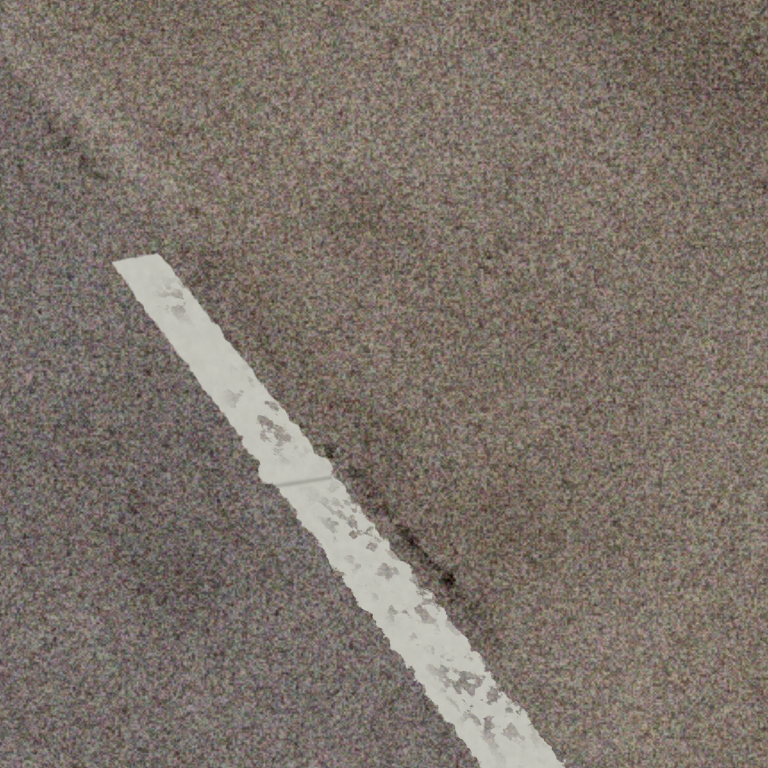
Reproduce this texture procedurally as a three.js fragment shader.

```glsl
// Weathered asphalt crossed by a worn, pale painted stripe.
// Layered value noise gives the grain; soft blots and segments give stains and
// seams; the stripe is a tapered band with rough edges and chipped flecks.
varying vec2 vUv;

float hash(vec2 p) {
  vec3 q = fract(p.xyx * 0.1031);
  q += dot(q, q.yzx + 33.33);
  return fract((q.x + q.y) * q.z);
}

float noise(vec2 p) {
  vec2 i = floor(p), f = fract(p);
  f = f * f * (3.0 - 2.0 * f);
  return mix(mix(hash(i), hash(i + vec2(1, 0)), f.x),
             mix(hash(i + vec2(0, 1)), hash(i + vec2(1, 1)), f.x), f.y);
}

float fbm(vec2 p) {
  float sum = 0.0, amp = 0.533;
  for (int i = 0; i < 4; i++) {
    sum += amp * noise(p);
    p = mat2(1.6, 1.2, -1.2, 1.6) * p + 17.3;
    amp *= 0.5;
  }
  return sum;
}

float blot(vec2 p, vec2 center, vec2 radius) {
  vec2 d = (p - center) / radius;
  return exp(-dot(d, d));
}

float segment(vec2 p, vec2 a, vec2 b) {
  vec2 d = b - a;
  return length(p - a - d * clamp(dot(p - a, d) / dot(d, d), 0.0, 1.0));
}

float streak(vec2 p, vec2 a, vec2 b, float width) {
  float d = segment(p, a, b) / width;
  return exp(-d * d);
}

// Broad brightness changes: stains, worn tracks and the old seam
float staining(vec2 p) {
  float s = 0.09 * (fbm(p * 5.0 + 3.0) - 0.5);
  s -= 0.060 * blot(p, vec2(0.46, 0.72), vec2(0.07, 0.045));
  s -= 0.085 * blot(p, vec2(0.97, 0.92), vec2(0.16, 0.10));
  s -= 0.050 * blot(p, vec2(0.78, 1.00), vec2(0.12, 0.04));
  s -= 0.050 * blot(p, vec2(0.23, 0.25), vec2(0.09, 0.08));
  s -= 0.045 * blot(p, vec2(0.64, 0.32), vec2(0.09, 0.07));
  s -= 0.040 * blot(p, vec2(0.18, 0.97), vec2(0.12, 0.06));
  s += 0.035 * blot(p, vec2(0.58, 0.86), vec2(0.20, 0.16));
  s += 0.030 * blot(p, vec2(0.82, 0.12), vec2(0.14, 0.12));
  s -= 0.055 * streak(p, vec2(0.27, 0.66), vec2(0.50, 0.40), 0.045);
  s += 0.050 * streak(p, vec2(0.00, 0.95), vec2(0.26, 0.72), 0.018);
  s -= 0.040 * streak(p, vec2(0.00, 0.91), vec2(0.13, 0.77), 0.010);
  return s;
}

// Broken dark crumbs along the seam and beside the stripe
float grime(vec2 p) {
  float crumbs = smoothstep(0.42, 0.66, fbm(p * 65.0));
  float g = streak(p, vec2(0.21, 0.765), vec2(0.262, 0.718), 0.008);
  g += 0.5 * streak(p, vec2(0.07, 0.83), vec2(0.125, 0.768), 0.008);
  g += streak(p, vec2(0.43, 0.405), vec2(0.585, 0.245), 0.013);
  g += 0.6 * streak(p, vec2(0.585, 0.245), vec2(0.66, 0.16), 0.016);
  g += 0.5 * streak(p, vec2(0.26, 0.60), vec2(0.43, 0.405), 0.010);
  g += 0.3 * streak(p, vec2(0.47, 0.47), vec2(0.52, 0.43), 0.012);
  return g * crumbs;
}

vec3 asphalt(vec2 p) {
  float side = smoothstep(-0.12, 0.14, p.x - 0.738 + 0.792 * p.y);
  vec3 color = mix(vec3(0.455, 0.423, 0.405), vec3(0.494, 0.450, 0.408), side);
  float grain = 0.18 * (noise(p * 250.0) - 0.5) + 0.17 * (noise(p * 430.0 + 9.0) - 0.5);
  vec3 tint = vec3(noise(p * 220.0 + 31.0), noise(p * 220.0 + 67.0),
                   noise(p * 220.0 + 95.0)) - 0.5;
  float pits = smoothstep(0.70, 0.92, noise(p * 155.0 + 50.0));
  return color + staining(p) + grain + 0.085 * tint - 0.07 * pits
       - 0.17 * grime(p);
}

// Coverage of the tapered stripe together with its overlapping paint lip
float stripe(vec2 p) {
  float rough = (fbm(p * 95.0) - 0.5) * mix(0.018, 0.007, smoothstep(0.1, 0.6, p.y));
  float left = 0.628 - 0.734 * p.y - p.x;
  float right = p.x - 0.738 + 0.792 * p.y;
  float top = p.y - 0.659 - 0.186 * (p.x - 0.1445);
  float d = max(max(left, right) * 0.79 + rough, top + rough * 0.4);
  float lip = segment(p, vec2(0.350, 0.386), vec2(0.417, 0.389)) - 0.015;
  return 1.0 - smoothstep(-0.002, 0.002, min(d, lip + rough * 0.5));
}

// Chips that expose the road, clustered in patches along the stripe
float chips(vec2 p) {
  float across = (p.x - 0.628 + 0.734 * p.y) / (0.110 - 0.058 * p.y);
  float patches = 0.7 * blot(p, vec2(0.235, 0.61), vec2(0.03, 0.025))
                + blot(p, vec2(0.345, 0.45), vec2(0.055, 0.06))
                + blot(p, vec2(0.47, 0.31), vec2(0.06, 0.055))
                + blot(p, vec2(0.53, 0.22), vec2(0.06, 0.045))
                + 1.2 * blot(p, vec2(0.62, 0.09), vec2(0.08, 0.07));
  patches *= smoothstep(0.05, 0.45, across);
  patches *= 1.0 - 0.9 * blot(p, vec2(0.385, 0.387), vec2(0.05, 0.018));
  float flakes = fbm(mat2(0.8, 0.6, -0.6, 0.8) * p * vec2(70.0, 100.0) + 8.0);
  return smoothstep(0.52, 0.67, flakes) * clamp(patches, 0.0, 1.0);
}

void main() {
  vec3 road = asphalt(vUv);
  vec3 paint = vec3(0.765, 0.762, 0.728) + 0.05 * (fbm(vUv * 110.0) - 0.5);
  paint -= 0.12 * streak(vUv, vec2(0.36, 0.367), vec2(0.43, 0.378), 0.003);
  paint = mix(paint, road * 0.9 + 0.08, 0.75 * chips(vUv));
  gl_FragColor = vec4(mix(road, paint, stripe(vUv)), 1.0);
}
```
